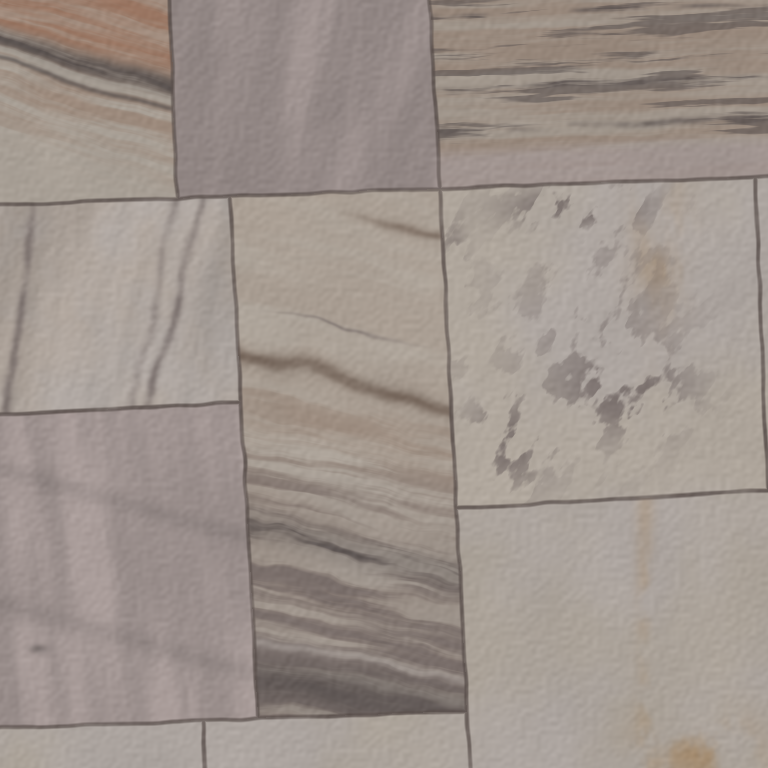
Reproduce this texture procedurally as a Shadertoy shader.

```glsl
// Weathered marble paving: veined slabs of several kinds with thin dark joints.
const vec3 CREAM = vec3(.685, .65, .61), PALE = vec3(.675, .645, .625);
const vec3 MAUVE = vec3(.595, .55, .54), TAN = vec3(.56, .48, .425);
const vec3 RUST = vec3(.6, .45, .37), OCHRE = vec3(.64, .52, .38);
const vec3 GREY = vec3(.45, .41, .4), CHARCOAL = vec3(.32, .295, .29);

float hash(vec2 p) {
    vec3 a = fract(vec3(p.xyx) * .1031);
    a += dot(a, a.yzx + 33.33);
    return fract((a.x + a.y) * a.z);
}
float noise(vec2 p) {
    vec2 i = floor(p), f = fract(p);
    f = f * f * (3. - 2. * f);
    return mix(mix(hash(i), hash(i + vec2(1, 0)), f.x),
               mix(hash(i + vec2(0, 1)), hash(i + 1.), f.x), f.y);
}
float fbm(vec2 p) {
    float sum = 0., amp = .533;
    for (int i = 0; i < 4; i++) {
        sum += amp * noise(p);
        p = p * 2.03 + 17.3;
        amp *= .5;
    }
    return sum;
}
// Contrast-stretched noise
float fibre(vec2 p, vec2 scale, float seed) {
    return smoothstep(.3, .7, fbm(p * scale + seed));
}
float blob(vec2 p, vec2 centre, vec2 size) {
    vec2 d = (p - centre) / size;
    return exp(-dot(d, d));
}
float band(float x, float centre, float width) {
    return blob(vec2(x, 0), vec2(centre, 0), vec2(width, 1));
}
// Signed offset from a slightly tilted joint
float seam(float across, float along, float start, float slope) {
    return across - start - slope * along;
}
// Cream slab darkening downward through brown and charcoal strata
vec3 strataSlab(vec2 p) {
    float s = p.y - .22 * (p.x - .32) + .045 * (fbm(p * vec2(7, 9)) - .5);
    vec2 q = vec2(p.x, s);
    float fine = fibre(q, vec2(5, 65), 3.), broad = fibre(q, vec2(4, 24), 8.);
    vec3 c = mix(CREAM, TAN, .22 * broad + .5 * fine * smoothstep(.42, .56, s));
    c = mix(c, TAN * .78, band(s, .465, .008) * (.3 + .6 * broad));
    c = mix(c, TAN * .8, .65 * band(s, .255, .005) * smoothstep(.42, .54, p.x));
    c = mix(c, GREY, .55 * blob(q, vec2(.45, .405), vec2(.07, .003)));
    c = mix(c, GREY, smoothstep(.51, .7, s) * (.25 + .6 * fine));
    c = mix(c, CHARCOAL, band(s, .69, .018) * (.25 + .6 * fine));
    c = mix(c, CHARCOAL, band(s, .882, .032) * (.6 + .4 * broad));
    return mix(c, PALE, .5 * band(s, .833, .006));
}
// Warm slab with a rust corner and a slanting dark seam
vec3 rustSlab(vec2 p) {
    float s = p.y - .3 * p.x + .02 * (fbm(p * 9.) - .5);
    float fine = fibre(vec2(p.x, s), vec2(6, 75), 21.);
    vec3 c = mix(CREAM * .96, TAN * 1.05, .75 * fine * smoothstep(.22, .1, s));
    c = mix(c, RUST, smoothstep(.045, .02, s) * (.4 + .5 * fine));
    c = mix(c, CHARCOAL, band(s, .05, .014) * (.35 + .55 * fine));
    return mix(c, CHARCOAL, .6 * band(s, .078, .004));
}
// Grey-beige slab with broken, nearly level hairlines
vec3 hairlineSlab(vec2 p) {
    float s = p.y + .04 * p.x + .008 * (fbm(p * 11.) - .5);
    float fade = smoothstep(.21, .235, s);
    float crack = smoothstep(.56, .7, fbm(vec2(p.x * 7., s * 100.) + 5.));
    float lines = band(s, .045, .003) + band(s, .14, .003) + band(s, .195, .005);
    vec3 c = mix(vec3(.63, .59, .55), TAN, .55 * fibre(vec2(p.x, s), vec2(4, 70), 31.));
    c = mix(c, MAUVE * 1.06, .8 * fade);
    lines *= fibre(p, vec2(14, 30), 6.);
    return mix(c, GREY * .8, min(.6 * crack * (1. - fade) + .65 * lines, .85));
}
// Clouded upright streaks, tilted by lean
vec3 streakSlab(vec2 p, vec3 base, float lean, float seed) {
    return base * (.945 + .11 * fibre(vec2(p.x + lean * p.y, p.y), vec2(22, 3), seed));
}
// Mauve slab crossed by two faint diagonal shades
vec3 shadedSlab(vec2 p) {
    float s = p.y - .28 * p.x;
    float shade = .07 * (band(s, .61, .012) + band(s, .785, .014));
    shade += .25 * blob(p, vec2(.05, .845), vec2(.012, .006));
    return streakSlab(p, MAUVE * 1.06, -.1, 75.) * (1. - shade);
}
// Whitish slab with slanting grey-mauve veins
vec3 veinSlab(vec2 p) {
    float x = p.x + .018 * (fbm(p * 12.) - .5);
    float veins = .8 * band(x + .27 * p.y, .337, .006) + .5 * band(x + .2 * p.y, .28, .006)
                + .75 * band(x + .12 * p.y, .075, .006);
    vec3 c = mix(streakSlab(p, PALE * .985, .2, 40.), OCHRE, .12 * fibre(p, vec2(9), 4.));
    return mix(c, GREY, veins * (.5 + .5 * fibre(p, vec2(30), 2.)));
}
// Pale slab with clusters of dark flecks and an ochre stain
vec3 fleckSlab(vec2 p) {
    float cluster = blob(p, vec2(.82, .51), vec2(.07, .05)) + blob(p, vec2(.66, .58), vec2(.05, .06))
        + blob(p, vec2(.75, .27), vec2(.09, .022)) + blob(p, vec2(.59, .37), vec2(.015, .08))
        + .5 * blob(p, vec2(.77, .42), vec2(.13, .17));
    vec2 q = vec2(p.x + .65 * p.y, p.y - .5 * p.x);
    float fleck = smoothstep(.52, .64, fbm(q * vec2(42, 22) + 12.));
    float stain = blob(p, vec2(.86, .32), vec2(.035, .1)) * fibre(p, vec2(20, 9), 5.);
    vec3 c = mix(mix(PALE, CREAM, fibre(p, vec2(5), 9.)), OCHRE, .5 * stain);
    return mix(c, GREY, min(cluster, 1.) * fleck * .8);
}
// Plain rosy slab, stained near one corner
vec3 plainSlab(vec2 p) {
    float stain = blob(p, vec2(.91, .98), vec2(.07, .045)) + .4 * band(p.x, .84, .012);
    vec3 c = mix(PALE, CREAM * .975, fibre(p, vec2(6), 14.));
    return mix(c, OCHRE, .75 * stain * fibre(p, vec2(22, 16), 7.));
}
// Chooses the slab; cuts holds offsets from the joints beside it
vec3 paving(vec2 p, vec2 e, out vec2 cuts) {
    bool right = seam(e.x, e.y, .56, .052) > 0.;
    cuts = vec2(1);
    if (seam(e.y, e.x, .267, -.0375) < 0.) {
        if (right) return hairlineSlab(p);
        cuts.x = seam(e.x, e.y, .2214, .036);
        return cuts.x < 0. ? rustSlab(p) : streakSlab(p, MAUVE, .2, 60.);
    }
    cuts.x = right ? seam(e.y, e.x, .6966, -.0586) : seam(e.y, e.x, .948, -.0365);
    if (right) {
        if (cuts.x > 0.) return plainSlab(p);
        cuts.y = seam(e.x, e.y, .9734, .0417);
        return fleckSlab(p);
    }
    cuts.y = cuts.x > 0. ? seam(e.x, e.y, .2153, .052) : seam(e.x, e.y, .286, .0535);
    if (cuts.x > 0.) return plainSlab(p);
    if (cuts.y > 0.) return strataSlab(p);
    float shelf = seam(e.y, e.x, .5405, -.054);
    cuts.x = min(abs(cuts.x), abs(shelf));
    return shelf < 0. ? veinSlab(p) : shadedSlab(p);
}
void mainImage(out vec4 fragColor, in vec2 fragCoord) {
    vec2 p = fragCoord / iResolution.xy, cuts;
    p.y = 1. - p.y;
    vec2 e = p + .003 * (vec2(noise(p * 35.), noise(p * 35. + 50.)) - .5);
    vec3 c = paving(p, e, cuts);
    // Joints, broad mottling and fine embossed grain
    vec2 main = abs(vec2(seam(e.y, e.x, .267, -.0375), seam(e.x, e.y, .56, .052)));
    cuts = min(abs(cuts), main);
    float joint = smoothstep(.0042, .0008, min(cuts.x, cuts.y));
    c = mix(c, vec3(.36, .32, .305), joint * (.6 + .3 * noise(p * 28.)));
    c *= .97 + .06 * fbm(p * 14. + 90.);
    vec2 g = p * vec2(150, 170);
    c += .035 * (noise(g) - noise(g + vec2(.5, .6)));
    fragColor = vec4(c, 1);
}
```
